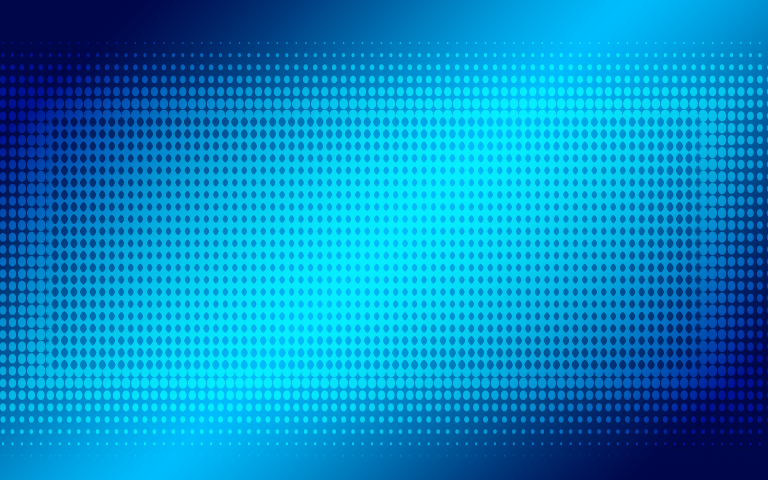
Write a WebGL 2 fragment shader that draws this background.

```glsl
#version 300 es
precision highp float;

uniform vec2 u_resolution;
out vec4 outColor;

const vec2 CELL = vec2(0.01971, 0.0253);
const vec2 GRID_ORIGIN = vec2(0.00625, 0.0896);
const vec3 NAVY = vec3(0.0, 0.025, 0.29);
const vec3 SKY = vec3(0.0, 0.74, 0.99);
const vec3 ROYAL = vec3(0.0, 0.07, 0.58);
const vec3 CYAN = vec3(0.02, 0.93, 1.0);

// 0 along the bright diagonal, 1 in the dark corners
float diagonalFade(vec2 p, float center, float reach) {
    return clamp(abs(p.x + p.y - center) / reach, 0.0, 1.0);
}

// Halftone strength: 0 at the outer rim, 1 where the dots merge
float halftoneLevel(vec2 p, float aspect) {
    float sides = min((p.x + 0.18) / 0.28, (aspect + 0.15 - p.x) / 0.29);
    float ends = min((p.y - 0.07) / 0.17, (0.958 - p.y) / 0.183);
    return max(min(sides, ends), 0.0);
}

// Antialiased coverage of a signed distance
float coverage(float dist, float pixel) {
    return clamp(0.5 - dist / pixel, 0.0, 1.0);
}

// Rounded diamond, between a circle and a rhombus
float softDiamond(vec2 p, float widthRatio, float radius) {
    vec2 a = pow(abs(p) / vec2(widthRatio, 1.0), vec2(1.5));
    return pow(a.x + a.y, 1.0 / 1.5) - radius;
}

// Growing dots outside, a solid sheet pierced by holes inside
float halftone(vec2 p, float aspect, float pixel) {
    vec2 grid = (p - GRID_ORIGIN) / CELL;
    vec2 dotLocal = fract(grid + 0.5) - 0.5;
    vec2 holeLocal = fract(grid) - 0.5;

    float dotLevel = halftoneLevel(p - dotLocal * CELL, aspect);
    float dotRadius = 0.51 * pow(min(dotLevel, 1.0), 0.85);
    float dots = coverage(length(dotLocal) - dotRadius, pixel);
    dots *= step(0.005, dotLevel);

    float level = halftoneLevel(p, aspect);
    float holeRadius = mix(0.42, 0.32, smoothstep(1.0, 1.8, level));
    float sheet = 1.0 - coverage(softDiamond(holeLocal, 0.92, holeRadius), pixel);
    return mix(dots, sheet, smoothstep(0.96, 1.06, level));
}

void main() {
    vec2 p = gl_FragCoord.xy / u_resolution.y;
    p.y = 1.0 - p.y;
    float aspect = u_resolution.x / u_resolution.y;
    float pixel = 1.1 / (u_resolution.y * CELL.y);

    // Both layers share the diagonal sweep of light; the screen stays bright longer
    float center = 0.5 * (aspect + 1.0) + 0.01;
    float fade = diagonalFade(p, center, 1.02);
    vec3 backdrop = mix(SKY, NAVY, mix(fade, smoothstep(0.0, 1.0, fade), 0.5));
    vec3 screen = mix(CYAN, ROYAL, pow(fade, 1.8));

    outColor = vec4(mix(backdrop, screen, halftone(p, aspect, pixel)), 1.0);
}
```
